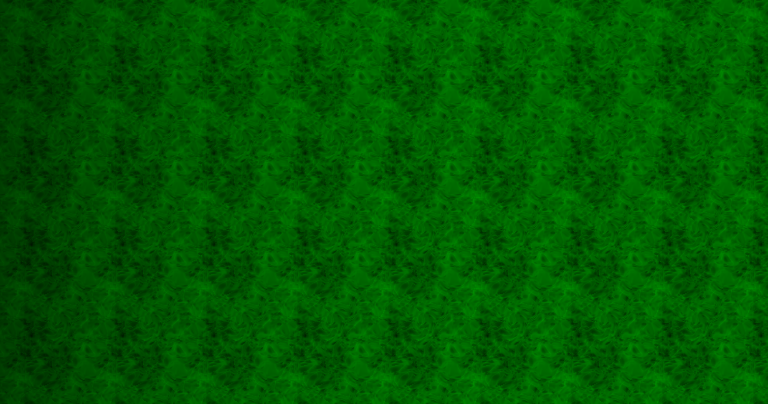
Give the GLSL for this pattern, as a Shadertoy shader.

```glsl
// Dark green mossy burl: a square mottled tile repeated under a sideways light falloff.
#define TILE 0.2257        // tile side, in canvas heights
#define SHIFT 0.27         // sideways phase of the grid, in tiles
#define BASE 0.437         // mean green level
#define MOTTLE 0.30        // strength of the mottling
#define PATCH 0.022        // strength of the broad light and dark areas
#define FIBRE 0.10         // strength of the pale fibres
#define SPOT 0.105         // depth of the dark pits
#define SEAM 0.045         // tone step at the upright tile joints
#define SHADE 0.45         // darkening at the left border
#define FALLOFF 4.0        // how quickly the left shade fades
#define CURL 0.085         // how far the grain is bent, in tiles
#define TAU 6.2831853

float hash(vec2 p) {
    return fract(sin(dot(p, vec2(127.1, 311.7))) * 43758.55);
}

// Value noise that wraps after "period" cells; "seed" picks another pattern
float wrapNoise(vec2 p, vec2 period, float seed) {
    vec2 cell = floor(p), f = fract(p);
    f = f * f * (3.0 - 2.0 * f);
    vec2 a = mod(cell, period) + seed, b = mod(cell + 1.0, period) + seed;
    return mix(mix(hash(a), hash(vec2(b.x, a.y)), f.x),
               mix(hash(vec2(a.x, b.y)), hash(b), f.x), f.y);
}

float mottle(vec2 q) {
    float sum = 0.0, weight = 0.3, cells = 6.0;
    for (int i = 0; i < 4; i++) {
        sum += weight * wrapNoise(q * cells, vec2(cells), float(i) * 7.3);
        weight *= 0.85;
        cells *= 1.0 + step(0.0, cells);
    }
    return sum / 0.956;
}

// Wrapping cellular noise: x = nearest distance, y = random value of that cell
vec2 cellular(vec2 p, vec2 period) {
    vec2 cell = floor(p), best = vec2(9.0, 0.0);
    for (int j = -1; j <= 1; j++) {
        for (int i = -1; i <= 1; i++) {
            vec2 id = cell + vec2(i, j);
            vec2 key = mod(id, period);
            vec2 point = id + vec2(hash(key + 3.1), hash(key + 17.7));
            float d = length(p - point);
            if (d < best.x) best = vec2(d, hash(key + 41.3));
        }
    }
    return best;
}

// Thin bright line where the noise crosses its middle value
float ridge(float n) {
    return pow(1.0 - abs(2.0 * n - 1.0), 7.0);
}

// Soft flattened pits of random size, fewer where "area" is pale
float pits(vec2 q, vec2 cells, float area) {
    vec2 pit = cellular(q * cells, cells);
    float size = 0.3 + 0.4 * fract(pit.y * 7.0);
    float gather = smoothstep(0.25, 0.7, pit.y - 0.2 * area);
    return gather * (1.0 - smoothstep(0.1, size, pit.x));
}

float burl(vec2 q) {
    // Noise bends the grain into small swirls
    vec2 bend = vec2(wrapNoise(q * 9.0, vec2(9.0), 5.0),
                     wrapNoise(q * 9.0, vec2(9.0), 23.0)) - 0.5;
    vec2 w = q + CURL * bend;

    // Broad areas: pale upper right, dark lower left
    float area = 0.6 * cos(TAU * (q.x - 0.80)) + 0.6 * cos(TAU * (q.y - 0.80))
               + 0.5 * sin(TAU * (2.0 * q.x - q.y));

    // Fibres leaning to the right, plus finer curls
    vec2 along = vec2(w.x - w.y, w.x) * vec2(12.0, 6.0);
    float lean = ridge(wrapNoise(along, vec2(12.0, 6.0), 2.0));
    float curl = ridge(wrapNoise(w * 14.0, vec2(14.0), 9.0));

    float tone = BASE + PATCH * area + MOTTLE * (mottle(w) - 0.5);
    tone += FIBRE * (0.5 * lean + 0.5 * curl - 0.27);

    // Large and small pits, flatter than the grain around them
    vec2 still = q + 0.4 * CURL * bend;
    tone -= SPOT * pits(still, vec2(9.0, 15.0), area);
    tone -= 0.7 * SPOT * pits(w, vec2(17.0, 23.0), area);

    // Sideways ramp that drops back at the joint
    return tone + SEAM * (q.x - smoothstep(0.98, 1.0, q.x) - 0.5);
}

void mainImage(out vec4 fragColor, in vec2 fragCoord) {
    vec2 p = fragCoord / iResolution.y;
    float across = fragCoord.x / iResolution.x;

    // Tiles are counted from the top left corner
    vec2 q = fract(vec2(p.x, p.y - 1.0) / TILE - vec2(SHIFT, 0.0));

    float light = 1.0 - SHADE * exp(-FALLOFF * across)
                - 0.05 * smoothstep(0.6, 1.0, across);
    float green = clamp(burl(q) * light, 0.08, 0.62);
    fragColor = vec4(0.0, green, 0.0, 1.0);
}
```
